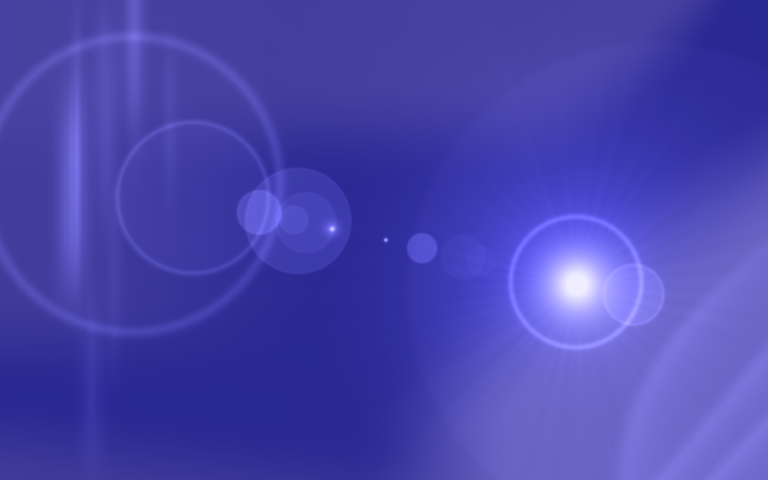
Write a WebGL 1 fragment shader that draws this background.

```glsl
precision highp float;
// Indigo backdrop with a lens flare, ghost discs, curtain streaks and diagonal folds.
uniform vec2 u_resolution;

// Lengths are in canvas heights; the origin is the lower left corner.
const float DESIGN_ASPECT = 1.6;
const vec2 FLARE_MID = vec2(0.802, 0.500);
const vec2 FLARE_AXIS = vec2(0.400, -0.088);
const vec2 SUN = vec2(1.202, 0.407);
const vec2 HALO_CENTER = vec2(1.365, 0.396);
const float HALO_RADIUS = 0.515;

const vec3 INDIGO = vec3(0.165, 0.155, 0.570);
const vec3 TOP_HAZE = vec3(0.285, 0.265, 0.635);
const vec3 SIDE_HAZE = vec3(0.250, 0.232, 0.605);
const vec3 LAVENDER = vec3(0.420, 0.400, 0.765);
const vec3 BLUE_GLOW = vec3(0.140, 0.130, 0.260);
const vec3 FLARE_TINT = vec3(0.740, 0.720, 1.000);
const vec3 SUN_WHITE = vec3(0.940, 0.930, 1.000);

vec2 gradientAt(vec2 cell) {
  float angle = 6.2832 * fract(sin(dot(cell, vec2(127.1, 311.7))) * 43758.5);
  return vec2(cos(angle), sin(angle));
}

float gradientNoise(vec2 p) {
  vec2 i = floor(p), f = fract(p);
  vec2 w = f * f * f * (f * (f * 6.0 - 15.0) + 10.0);
  vec2 e = vec2(1.0, 0.0);
  float low = mix(dot(gradientAt(i), f), dot(gradientAt(i + e), f - e), w.x);
  float high = mix(dot(gradientAt(i + e.yx), f - e.yx),
                   dot(gradientAt(i + 1.0), f - 1.0), w.x);
  return mix(low, high, w.y);
}

float bell(float x, float width) {
  return exp(-x * x / (width * width));
}

// Filled disc with a brighter rim, placed along the flare axis.
float ghost(vec2 p, float along, float radius, float fill, float rim, float rimWidth) {
  float d = length(p - FLARE_MID - along * FLARE_AXIS) - radius;
  float soft = 1.5 / u_resolution.y;
  return fill * smoothstep(soft, -soft, d) + rim * bell(d, rimWidth);
}

// Vertical light strip with soft ends.
float streak(vec2 p, vec2 center, vec2 size) {
  vec2 q = (p - center) / size;
  return exp(-q.x * q.x - pow(abs(q.y), 3.0));
}

// Bright crease with a sharper left side and a long fade to the right.
float fold(vec2 p, float start, float slope, float bend) {
  float u = p.x - start - slope * p.y - bend * p.y * p.y;
  return smoothstep(-0.035, 0.02, u) * exp(-max(u, 0.0) / 0.06);
}

vec3 backdrop(vec2 p) {
  vec3 color = INDIGO;
  float side = smoothstep(0.72, 0.05, p.x) * smoothstep(0.17, 0.40, p.y);
  color = mix(color, SIDE_HAZE, side);
  color = mix(color, SIDE_HAZE, smoothstep(0.12, -0.08, p.y + 0.13 * p.x - 0.07));

  // Upper haze, cut by a curve that rises to the right.
  float rise = max(p.x - 1.05, 0.0);
  float above = p.y - 0.68 - 1.6 * rise * rise;
  color = mix(color, TOP_HAZE, smoothstep(-0.07, 0.16, above) * mix(0.75, 1.0, p.x / 1.6));

  // Blue light around the sun, then the lavender slope below it.
  vec2 fromSun = p - SUN;
  color += BLUE_GLOW * exp(-dot(fromSun, fromSun) / 0.09);
  float below = 0.27 + 0.63 * (p.x - 0.875) - p.y;
  float slope = smoothstep(-0.08, 0.25, below) * smoothstep(0.72, 1.10, p.x);
  color = mix(color, LAVENDER, 0.90 * slope);

  float folds = fold(p, 1.30, 0.0, 1.25) + fold(p, 1.375, 0.83, 0.0)
              + fold(p, 1.48, 0.96, 0.0);
  return color + FLARE_TINT * 0.10 * folds * smoothstep(0.62, 0.30, p.y);
}

float curtain(vec2 p) {
  float light = 0.22 * streak(p, vec2(0.152, 0.60), vec2(0.028, 0.20));
  light += 0.07 * streak(p, vec2(0.160, 0.78), vec2(0.012, 0.20));
  light += 0.09 * streak(p, vec2(0.220, 0.76), vec2(0.022, 0.22));
  light += 0.13 * streak(p, vec2(0.280, 0.96), vec2(0.020, 0.24));
  light += 0.05 * streak(p, vec2(0.355, 0.74), vec2(0.014, 0.16));
  light += 0.07 * streak(p, vec2(0.192, 0.20), vec2(0.024, 0.17));
  light += 0.04 * streak(p, vec2(0.240, 0.42), vec2(0.016, 0.20));
  return light * (1.0 + 0.35 * gradientNoise(vec2(p.x * 90.0, p.y * 1.5)));
}

float ghosts(vec2 p) {
  float light = ghost(p, -1.315, 0.308, 0.010, 0.105, 0.012);
  light += ghost(p, -1.000, 0.158, 0.035, 0.100, 0.006);
  light += ghost(p, -0.655, 0.046, 0.130, 0.030, 0.004);
  light += ghost(p, -0.452, 0.110, 0.090, 0.030, 0.003);
  light += ghost(p, -0.412, 0.063, 0.050, 0.015, 0.003);
  light += ghost(p, -0.475, 0.030, 0.060, 0.010, 0.003);
  light += ghost(p, 0.193, 0.031, 0.150, 0.020, 0.003);
  light += ghost(p, 0.407, 0.046, 0.025, 0.005, 0.003);
  light += ghost(p, 0.500, 0.030, 0.020, 0.005, 0.003);
  light += ghost(p, 0.995, 0.136, 0.000, 0.180, 0.006);
  light += ghost(p, 1.295, 0.063, 0.080, 0.070, 0.004);
  float spark = length(p - vec2(0.692, 0.523));
  light += 0.55 * bell(spark, 0.005) + 0.22 * bell(spark, 0.016);
  return light + 0.65 * bell(length(p - vec2(0.804, 0.500)), 0.004);
}

void main() {
  vec2 p = gl_FragCoord.xy / u_resolution * vec2(DESIGN_ASPECT, 1.0);
  vec3 color = backdrop(p);
  float halo = smoothstep(0.012, -0.012, length(p - HALO_CENTER) - HALO_RADIUS);
  color += FLARE_TINT * (0.022 * halo + curtain(p) + ghosts(p));

  // Sun: faint rays, wide blue bloom and white core.
  vec2 fromSun = p - SUN;
  float d = length(fromSun);
  float rays = gradientNoise(fromSun / max(d, 0.001) * 14.0);
  color += FLARE_TINT * 0.05 * rays * exp(-d / 0.22) * smoothstep(0.04, 0.14, d);
  color += vec3(0.12, 0.12, 0.26) * bell(d, 0.125);
  color = mix(color, SUN_WHITE, min(0.70 * bell(d, 0.070) + 0.45 * bell(d, 0.040), 1.0));
  gl_FragColor = vec4(clamp(color, 0.0, 1.0), 1.0);
}
```
